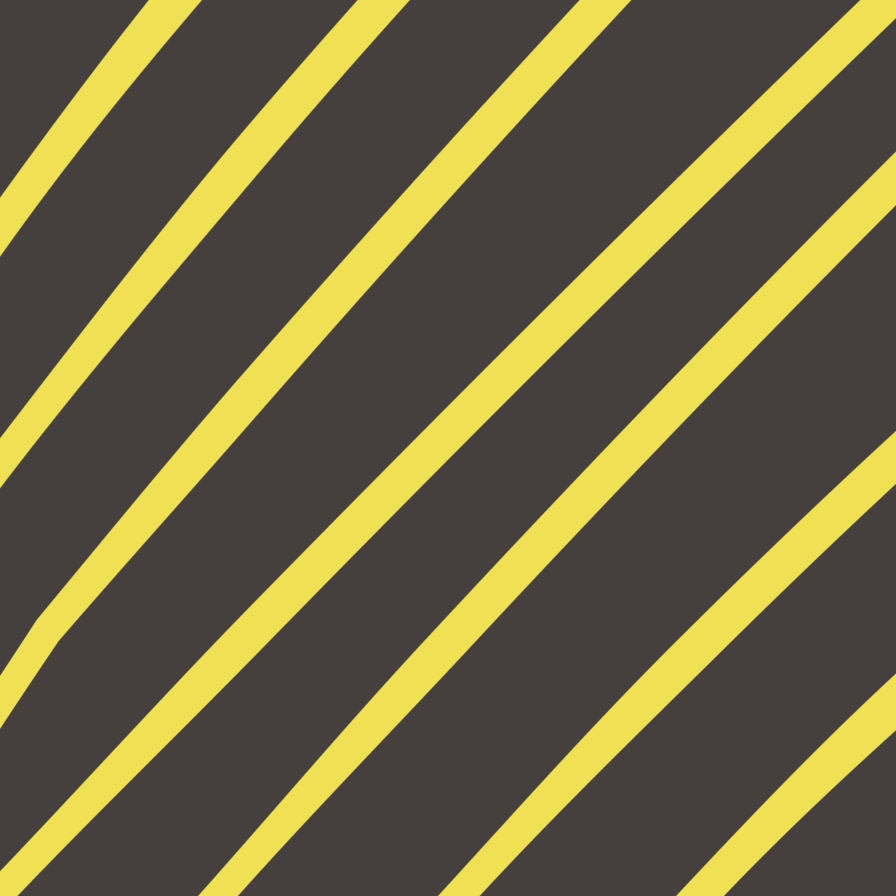
Give the GLSL for this pattern, as a three.js fragment shader.

```glsl
// Seven hand-cut yellow diagonal bands on warm charcoal, rising to the right.
// Each band is a gentle parabola in diagonal coordinates; its offset, lean,
// bend and width are functions of the band index, counted from the middle.
varying vec2 vUv;

const vec3 CHARCOAL = vec3(0.27, 0.252, 0.244);
const vec3 YELLOW = vec3(0.94, 0.88, 0.325);

const float SPACING = 0.2604;                       // between bands, along x - y
const vec3 DRIFT = vec3(-0.0339, 0.0, 0.0035);      // offset: 1, k, k^2 terms
const vec3 LEAN = vec3(-0.0352, 0.0221, -0.0027);   // slope: 1, k, k^2 terms
const vec3 BEND = vec3(0.0104, 0.0, 0.0078);        // curvature: 1, k, k^2 terms
const vec2 DRIFT_WOBBLE = vec2(0.030, 0.53);        // strength, centre index
const vec2 LEAN_WOBBLE = vec2(0.0378, 0.28);
const float TIP_WIDTH = 0.0469;                     // at the left and lower rims
const float SWELL = 0.0130;                         // extra width further inside
const float SWELL_REACH = 0.28;
const float OUTER_WIDTH = 0.0001;                   // widens the outermost bands
const float HOOK_BAND = -1.0;                       // band with a kinked tail
const float HOOK_START = -0.65;
const float HOOK_SLOPE = 0.117;
const float SOFTNESS = 0.0014;
const float PI = 3.14159;

float quadratic(vec3 terms, float k) {
  return dot(terms, vec3(1.0, k, k * k));
}

// Alternating irregularity that fades away from a centre index
float wobble(vec2 shape, float k) {
  float d = k - shape.y;
  return shape.x * cos(PI * k) * exp(-2.0 * d * d);
}

// Centre line of band k at position t along the diagonal
float bandCentre(float k, float t) {
  float offset = k * SPACING + quadratic(DRIFT, k) + wobble(DRIFT_WOBBLE, k);
  float lean = quadratic(LEAN, k) + wobble(LEAN_WOBBLE, k);
  float centre = offset + t * (lean + t * quadratic(BEND, k));
  float hooked = 1.0 - step(0.5, abs(k - HOOK_BAND));
  return centre + hooked * HOOK_SLOPE * max(0.0, HOOK_START - t);
}

void main() {
  // Diagonal coordinates
  float across = vUv.x - vUv.y;
  float along = vUv.x + vUv.y - 1.0;

  // Bands taper towards their lower-left ends
  float inside = smoothstep(0.0, SWELL_REACH, min(vUv.x, vUv.y));
  float baseWidth = TIP_WIDTH + SWELL * inside;

  float ink = 0.0;
  for (int i = -3; i <= 3; i++) {
    float k = float(i);
    float width = baseWidth + OUTER_WIDTH * k * k * k * k;
    float edge = abs(across - bandCentre(k, along)) - 0.5 * width;
    ink = max(ink, 1.0 - smoothstep(-SOFTNESS, SOFTNESS, edge));
  }

  gl_FragColor = vec4(mix(CHARCOAL, YELLOW, ink), 1.0);
}
```
